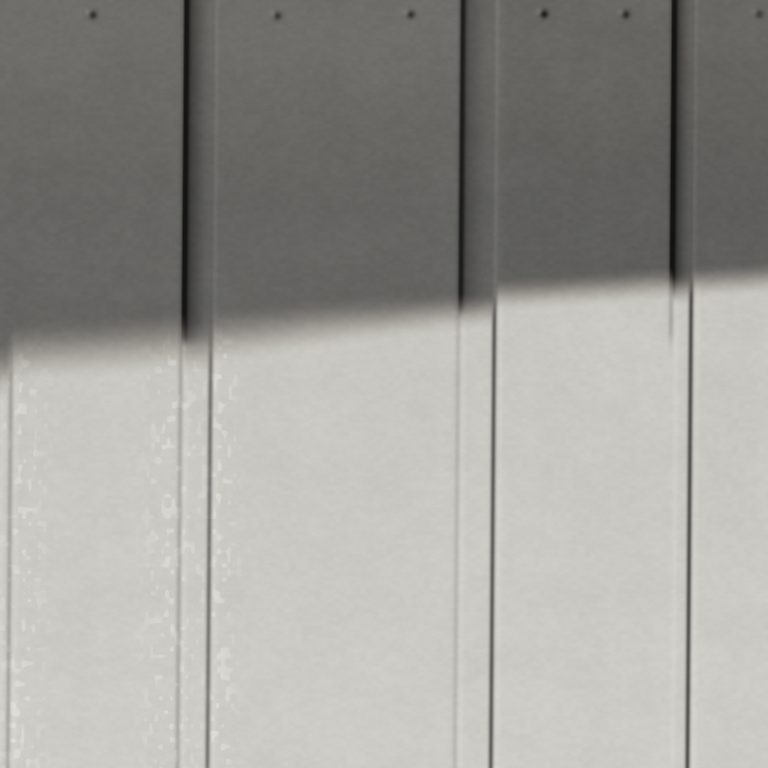
A three.js fragment shader for this texture:

```glsl
varying vec2 vUv;

float hash(vec2 p) {
  vec3 q = fract(vec3(p.xyx) * 0.1031);
  q += dot(q, q.yzx + 33.33);
  return fract((q.x + q.y) * q.z);
}

float noise(vec2 p) {
  vec2 i = floor(p), f = fract(p);
  f = f * f * (3.0 - 2.0 * f);
  return mix(mix(hash(i), hash(i + vec2(1.0, 0.0)), f.x),
             mix(hash(i + vec2(0.0, 1.0)), hash(i + 1.0), f.x), f.y);
}

float fbm(vec2 p) {
  float sum = 0.0, amp = 0.5;
  for (int i = 0; i < 4; i++) {
    sum += amp * (noise(p) - 0.5);
    p = p * 2.03 + 17.3;
    amp *= 0.55;
  }
  return sum;
}

float line(float x, float center, float width) {
  float d = (x - center) / width;
  return exp(-d * d);
}

float band(float x, float left, float right, float blur) {
  return smoothstep(left - blur, left + blur, x)
       * (1.0 - smoothstep(right - blur, right + blur, x));
}

// Height of the shadow edge, with steps where the cladding changes depth
float shadowEdge(float x) {
  float y = 0.538 + 0.066 * x;
  y += 0.016 * smoothstep(0.10, 0.60, x);
  y += 0.019 * smoothstep(0.638, 0.650, x);
  y -= 0.011 * band(x, 0.240, 0.276, 0.004);
  y -= 0.008 * band(x, 0.875, 0.899, 0.003);
  y -= 0.022 * (1.0 - smoothstep(0.006, 0.018, x));
  return y;
}

// Shaded recess: crisp left edge, darkness fading to the right
vec3 shadedGroove(vec3 col, vec2 p, float left, float right, float depth, float foot) {
  float t = clamp((p.x - left) / (right - left), 0.0, 1.0);
  float inside = band(p.x, left, right, 0.002);
  float above = smoothstep(foot - 0.008, foot + 0.010, p.y);
  float dark = inside * mix(depth, 0.05, smoothstep(0.0, 0.9, t));
  dark += 0.45 * line(p.x, left + 0.003, 0.0045);
  col *= 1.0 - clamp(dark, 0.0, 0.8) * above;
  return col + 0.025 * above * line(p.x, right + 0.003, 0.003);
}

// Sunlit joint: faint left crease and dark right crease
vec3 litJoint(vec3 col, float x, float left, float right, float faint, float strong, float lit) {
  float crease = faint * line(x, left, 0.0035) + strong * line(x, right, 0.0032);
  col *= 1.0 - lit * crease;
  return col + 0.022 * lit * (line(x, right + 0.008, 0.004) + line(x, left + 0.007, 0.004));
}

// Small dented fixing with a light rim
vec3 fixing(vec3 col, vec2 p, vec2 center, float strength) {
  vec2 d = p - center;
  float pit = exp(-dot(d, d) / 0.00003);
  vec2 r = d + vec2(0.006, -0.003);
  float rim = exp(-dot(r, r) / 0.00002);
  return col * (1.0 - strength * pit) + 0.13 * strength * rim;
}

void main() {
  vec2 p = vUv;
  p.x -= 0.008 * (p.y - 0.5);

  // Painted surface in shade and in sun
  float mottling = fbm(p * vec2(14.0, 22.0));
  float grain = fbm(p * vec2(120.0, 170.0));
  float streaks = noise(vec2(p.x * 45.0, p.y * 2.0)) - 0.5;
  vec3 shade = mix(vec3(0.395, 0.393, 0.382), vec3(0.435, 0.428, 0.412),
                   smoothstep(0.72, 1.0, p.y));
  shade *= 1.0 - 0.06 * smoothstep(0.64, 0.66, p.x);
  shade += 0.025 * mottling + 0.035 * grain + 0.008 * streaks;
  vec3 sun = vec3(0.785, 0.782, 0.758) + 0.012 * smoothstep(0.5, 0.0, p.y);
  sun += 0.025 * mottling + 0.035 * grain + 0.008 * streaks;

  // Raised paint flecks beside the joints
  float nearJoint = line(p.x, 0.225, 0.035) + line(p.x, 0.29, 0.02) + line(p.x, 0.03, 0.03);
  sun += 0.05 * nearJoint * smoothstep(0.64, 0.85, noise(p * vec2(150.0, 110.0)));

  shade = shadedGroove(shade, p, 0.236, 0.276, 0.45, 0.553);
  shade = shadedGroove(shade, p, 0.596, 0.641, 0.28, 0.588);
  shade = shadedGroove(shade, p, 0.871, 0.900, 0.48, 0.612);

  // Soft penumbra, narrower toward the right
  float edge = shadowEdge(p.x);
  float blur = mix(0.043, 0.024, smoothstep(0.15, 0.75, p.x));
  float lit = 1.0 - smoothstep(edge - blur, edge + blur, p.y + 0.006 * mottling);
  vec3 col = mix(shade, sun, lit);
  col += vec3(0.012, 0.0, -0.004) * 4.0 * lit * (1.0 - lit);

  col = litJoint(col, p.x, -0.004, 0.014, 0.05, 0.17, lit);
  col = litJoint(col, p.x, 0.235, 0.274, 0.15, 0.40, lit);
  col = litJoint(col, p.x, 0.596, 0.643, 0.09, 0.52, lit);
  float shortCrease = 0.15 * smoothstep(0.53, 0.58, p.y);
  col = litJoint(col, p.x, 0.873, 0.899, shortCrease, 0.58, lit);

  // Row of fixings, the middle ones shifted along the boards
  for (int i = 0; i < 6; i++) {
    float n = float(i);
    float x = 0.121 + 0.1735 * n + 0.067 * step(0.5, n) * step(n, 3.5);
    float y = 0.979 + 0.003 * hash(vec2(n, 4.0));
    col = fixing(col, vUv, vec2(x, y), 0.35 + 0.35 * hash(vec2(n, 9.0)));
  }

  gl_FragColor = vec4(clamp(col, 0.0, 1.0), 1.0);
}
```
